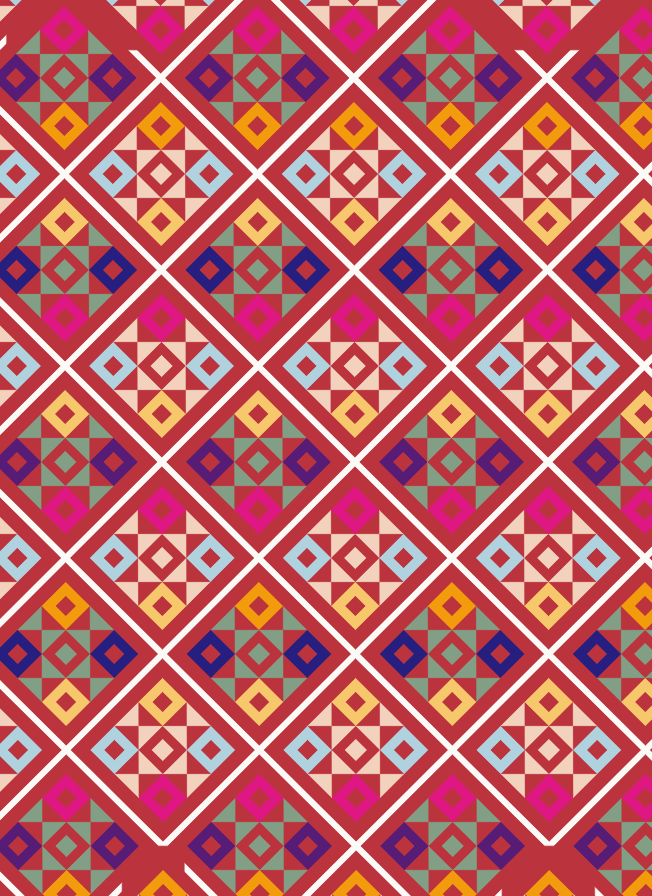
Write a Shadertoy shader that draws this pattern.

```glsl
// Diamond trellis of white lines on red, each diamond holding a quilt star.
// Two interleaved lattices give green and cream rows; every star is built from
// L1 distances on a 3x3 grid, with accent colours cycling over eight rows.

#define PERIOD      vec2(0.2155, 0.2143) // diamond size, in canvas heights
#define ANCHOR      vec2(0.0729, 0.4844) // centre of one green diamond
#define ANCHOR_ROW  5.0                  // its place in the colour cycle
#define LEAN        0.003                // slight sideways drift with height
#define LINE_HALF   0.092                // trellis half width, in star cells
#define RING_INNER  0.21                 // hole of the accent diamonds
#define HEART       0.23                 // small diamond at the star centre
#define RED         vec3(0.735, 0.205, 0.24)
#define WHITE       vec3(0.99, 0.98, 0.97)
#define GREEN       vec3(0.51, 0.62, 0.52)
#define CREAM       vec3(0.95, 0.82, 0.74)

const vec3 YELLOW  = vec3(0.97, 0.78, 0.42);
const vec3 MAGENTA = vec3(0.87, 0.09, 0.51);
const vec3 ORANGE  = vec3(0.95, 0.61, 0.05);
const vec3 PURPLE  = vec3(0.34, 0.11, 0.46);
const vec3 NAVY    = vec3(0.15, 0.12, 0.50);
const vec3 SKY     = vec3(0.69, 0.82, 0.87);

// Accent order by row, as indices into yellow, magenta, orange
const int TOP_ACCENT[8]    = int[8](0, 1, 2, 0, 1, 0, 1, 2);
const int BOTTOM_ACCENT[8] = int[8](1, 2, 0, 1, 0, 1, 0, 0);

// Red patches hiding the trellis near the border: centre, half size
const vec4 PATCHES[4] = vec4[4](
    vec4(0.085, 0.98, 0.078, 0.036), vec4(0.607, 0.98, 0.104, 0.036),
    vec4(0.171, 0.02, 0.035, 0.036), vec4(0.612, 0.02, 0.052, 0.036));

float diamondNorm(vec2 v) { return abs(v.x) + abs(v.y); }

float fill(float dist, float blur) { return 1.0 - smoothstep(-blur, blur, dist); }

vec3 accentColor(int index) {
    return index == 0 ? YELLOW : index == 1 ? MAGENTA : ORANGE;
}

// Star points and centre square, with a small diamond in the middle
float starDistance(vec2 p) {
    vec2 a = abs(p);
    float reach = a.x + a.y;
    float points = max(reach - 1.5, 0.5 - min(a.x, a.y));
    float corners = max(max(a.x, a.y) - 0.5, 0.5 - reach);
    return min(min(points, corners), reach - HEART);
}

// Four hollow diamonds, one on each side of the centre
float ringDistance(vec2 p) {
    vec2 a = abs(p);
    vec2 side = a.x > a.y ? vec2(1.0, 0.0) : vec2(0.0, 1.0);
    float reach = diamondNorm(a - side);
    return max(reach - 0.5, RING_INNER - reach);
}

float patchMask(vec2 uv, float blur) {
    float mask = 0.0;
    for (int i = 0; i < 4; i++) {
        vec2 d = abs(uv - PATCHES[i].xy) - PATCHES[i].zw;
        mask = max(mask, fill(max(d.x, d.y), blur));
    }
    return mask;
}

void mainImage(out vec4 fragColor, in vec2 fragCoord) {
    vec2 uv = fragCoord / iResolution.y;
    float pixel = 1.0 / iResolution.y;
    float blur = 4.0 * pixel / PERIOD.y * 0.8;

    // Nearest diamond centre among the two lattices
    vec2 q = uv - ANCHOR;
    q.x += LEAN * q.y;
    q /= PERIOD;
    vec2 greenId = floor(q + 0.5);
    vec2 creamId = floor(q) + 0.5;
    bool isGreen = diamondNorm(q - greenId) < diamondNorm(q - creamId);
    vec2 id = isGreen ? greenId : creamId;
    vec2 p = 4.0 * (q - id);

    // Colours of this row, counted downwards
    int row = int(mod(ANCHOR_ROW - 2.0 * id.y + 0.5, 8.0));
    vec3 sideColor = !isGreen ? SKY : row % 4 == 1 ? PURPLE : NAVY;
    vec3 endColor = accentColor(p.y > 0.0 ? TOP_ACCENT[row] : BOTTOM_ACCENT[row]);
    vec3 accent = abs(p.x) > abs(p.y) ? sideColor : endColor;

    // Ground, star, accents, then trellis
    vec3 color = RED;
    color = mix(color, isGreen ? GREEN : CREAM, fill(starDistance(p), blur));
    color = mix(color, accent, fill(ringDistance(p), blur));
    float trellis = fill(2.0 - LINE_HALF - diamondNorm(p), blur);
    color = mix(color, WHITE, trellis * (1.0 - patchMask(uv, pixel)));

    fragColor = vec4(color, 1.0);
}
```
